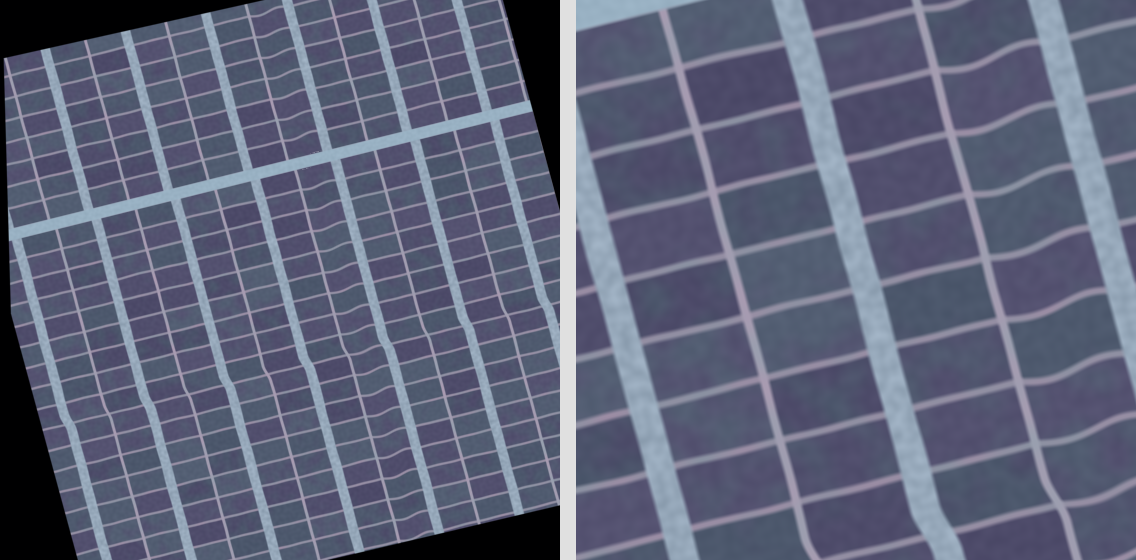
Left, the full canvas; right, a detail of the centre.
This pattern is drawn by a three.js fragment shader. Its source:

```glsl
varying vec2 vUv;

const float TILT = 0.243;
const float COLUMN_PITCH = 0.1465;
const float ROW_PITCH = 0.0383;

float hash(vec2 p) {
  return fract(sin(dot(p, vec2(127.1, 311.7))) * 43758.545);
}

vec2 gradient(vec2 p) {
  float angle = 6.2832 * hash(p);
  return vec2(cos(angle), sin(angle));
}

float gradientNoise(vec2 p) {
  vec2 i = floor(p);
  vec2 f = p - i;
  vec2 w = f * f * f * (f * (f * 6.0 - 15.0) + 10.0);
  vec2 e = vec2(1.0, 0.0);
  float low = mix(dot(gradient(i), f), dot(gradient(i + e), f - e), w.x);
  float high = mix(dot(gradient(i + e.yx), f - e.yx), dot(gradient(i + 1.0), f - 1.0), w.x);
  return mix(low, high, w.y);
}

// Distance to the nearest whole repeat, in canvas units
float repeatDistance(float x, float pitch) {
  return abs(fract(x + 0.5) - 0.5) * pitch;
}

float stripe(float distance, float halfWidth, float soft) {
  return 1.0 - smoothstep(halfWidth - soft, halfWidth + soft, distance);
}

// Signed distance to the left of the line from a to b
float leftOf(vec2 p, vec2 a, vec2 b) {
  vec2 d = normalize(b - a);
  return dot(p - a, vec2(-d.y, d.x));
}

float panelOutline(vec2 p) {
  vec2 corner = vec2(0.0065, 0.896);
  vec2 bend = vec2(0.0195, 0.44);
  float d = leftOf(p, corner, bend);
  d = min(d, leftOf(p, bend, vec2(0.139, 0.0)));
  d = min(d, leftOf(p, vec2(0.586, 0.0), vec2(1.0, 0.0977)));
  d = min(d, leftOf(p, vec2(1.0, 0.622), vec2(0.898, 1.0)));
  return min(d, leftOf(p, vec2(0.443, 0.9935), corner));
}

// Panel axes: x along the wide band, y across it
vec2 panelAxes(vec2 p) {
  vec2 axis = vec2(cos(TILT), sin(TILT));
  vec2 q = p - vec2(0.5, 0.7);
  return vec2(dot(q, axis), dot(q, vec2(-axis.y, axis.x)));
}

// Columns lean slightly and step sideways at the band and at a lower seam
float columnCoordinate(vec2 q) {
  float seam = 1.0 - smoothstep(-0.365, -0.335, q.y);
  float start = mix(-0.0477, -0.0563, step(0.0, q.y)) + 0.006 * seam;
  float wobble = 0.0012 * gradientNoise(q * 22.0);
  return (q.x + 0.021 * q.y - start + wobble) / COLUMN_PITCH;
}

// One half column has buckled rows
float rowCoordinate(vec2 q, float column) {
  float t = clamp(column * 2.0 - 1.0, 0.0, 1.0);
  float buckle = 0.0028 * sin(6.2832 * t);
  float wobble = 0.0014 * gradientNoise(q * 26.0 + 9.0);
  return (abs(q.y - (wobble - buckle) * step(0.012, abs(q.y))) - 0.008) / ROW_PITCH;
}

vec3 cellColour(vec2 id, vec2 q) {
  float tint = hash(id) + 0.6 * gradientNoise(q * 45.0);
  vec3 violet = vec3(0.315, 0.305, 0.425);
  vec3 slate = vec3(0.31, 0.355, 0.435);
  float shade = 0.035 * (hash(id + 31.0) - 0.5) + 0.025 * gradientNoise(q * 130.0);
  return mix(violet, slate, smoothstep(0.15, 0.85, tint)) + shade;
}

void main() {
  vec2 q = panelAxes(vUv);
  float column = columnCoordinate(q);
  float row = rowCoordinate(q, column);
  vec2 id = vec2(floor(column * 2.0), floor(row) + 40.0 * step(0.0, q.y));
  vec3 colour = cellColour(id, q);

  // Thin wires between cells
  float hue = 0.5 + gradientNoise(q * 40.0 + 5.0);
  vec3 wire = mix(vec3(0.56, 0.59, 0.65), vec3(0.63, 0.57, 0.66), hue);
  float rowWire = stripe(repeatDistance(row, ROW_PITCH), 0.0021, 0.0017);
  float columnWire = stripe(repeatDistance(column * 2.0, COLUMN_PITCH * 0.5), 0.0026, 0.0016);
  colour = mix(colour, wire, 0.92 * rowWire);
  colour = mix(colour, wire + 0.035, columnWire);

  // Wide column rails with faint specks
  float speck = 0.07 * gradientNoise(q * 150.0) + 0.03 * gradientNoise(q * 60.0);
  vec3 rail = vec3(0.59, 0.66, 0.73) + speck;
  colour = mix(colour, rail, stripe(repeatDistance(column, COLUMN_PITCH), 0.0088, 0.0018));

  // Wide cross band
  vec3 band = vec3(0.6, 0.695, 0.765) + 0.4 * speck;
  colour = mix(colour, band, stripe(abs(q.y), 0.0102, 0.0018));

  float inside = smoothstep(-0.0015, 0.0015, panelOutline(vUv));
  gl_FragColor = vec4(mix(vec3(0.0, 0.0, 0.005), colour, inside), 1.0);
}
```
